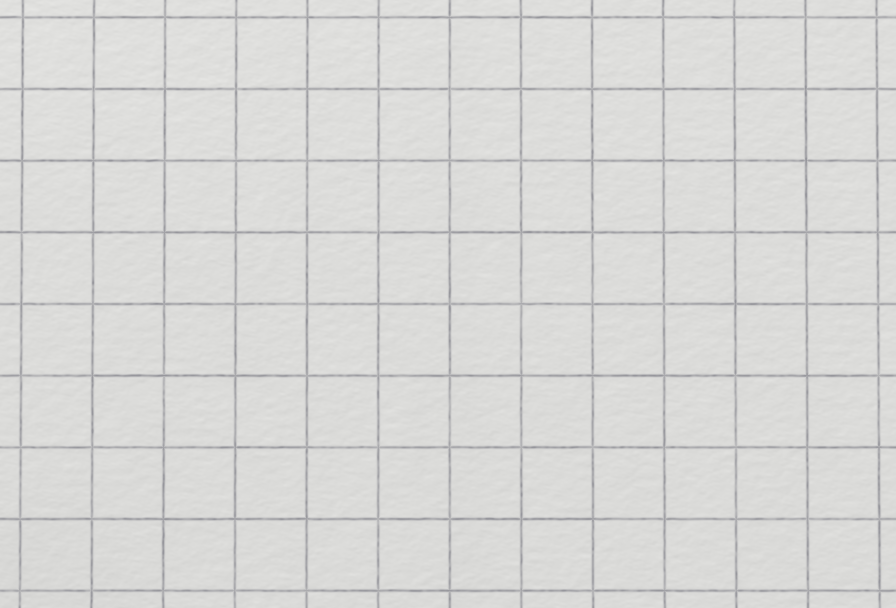
A Shadertoy shader for this pattern:

```glsl
// Squared paper: a fine grey ruling over softly lit, fibrous pale stock.
// The ruling is distance to the nearest grid line, with uneven ink from noise;
// the paper grain is a noise height field shaded from the upper left.

const vec2 CELLS = vec2(12.55, 8.483);     // squares across and down
const vec2 GRID_CENTRE = vec2(0.502, 0.5); // a crossing near the middle
const float KEYSTONE = 0.0037;             // squares widen toward the bottom
const float LINE_SPREAD = 0.018;           // softness of a line, in squares
const vec3 PAPER = vec3(0.861, 0.861, 0.853);
const vec3 INK = vec3(0.59, 0.59, 0.612);

// Integer hash, 0 to 1
float hash(vec2 cell) {
    uvec2 q = uvec2(ivec2(cell)) * uvec2(1597334673u, 3812015801u);
    uint h = (q.x ^ q.y) * 1597334673u;
    h = (h ^ (h >> 15)) * 2246822519u;
    h ^= h >> 13;
    return float(h >> 8) / 16777216.0;
}

float valueNoise(vec2 p) {
    vec2 i = floor(p), f = fract(p);
    f = f * f * (3.0 - 2.0 * f);
    float low = mix(hash(i), hash(i + vec2(1, 0)), f.x);
    float high = mix(hash(i + vec2(0, 1)), hash(i + vec2(1, 1)), f.x);
    return mix(low, high, f.y);
}

// Fibre height: octaves stretched along x
float fibreHeight(vec2 p) {
    float height = 0.0, amplitude = 0.5;
    vec2 q = p * vec2(6.0, 11.0);
    for (int octave = 0; octave < 3; octave++) {
        height += amplitude * valueNoise(q);
        q = mat2(1.8, 0.3, -0.3, 1.8) * q + 17.3;
        amplitude *= 0.6;
    }
    return height;
}

// Slope of the fibres toward the light
float paperRelief(vec2 p) {
    vec2 towardLight = vec2(-0.02, 0.035);
    return fibreHeight(p) - fibreHeight(p + towardLight);
}

// Ink coverage of one family of lines; across and along are in squares
float ruling(float across, float along, float seed, float pixel) {
    float id = floor(across + 0.5);
    float lane = id * 7.0 + seed;
    float wobble = 0.006 * (valueNoise(vec2(along * 9.0, lane)) - 0.5);
    float dist = across - id + wobble;
    float spread = LINE_SPREAD * LINE_SPREAD + 0.16 * pixel * pixel;
    float body = exp(-dist * dist / spread);
    float broad = valueNoise(vec2(along * 0.7, lane + 2.0));
    float fine = valueNoise(vec2(along * 17.0, lane + 4.0));
    return body * (0.5 + 0.2 * broad + 0.36 * fine);
}

// Slow shading of the sheet: bright upper left, dim lower edge, faint fold
float sheetLight(vec2 uv) {
    float light = 1.0 + 0.014 * (uv.y - 0.5);
    light += 0.012 * smoothstep(0.5, 1.0, uv.y) * (1.0 - uv.x);
    light -= 0.012 * (1.0 - smoothstep(0.0, 0.3, length(uv)));
    float fold = smoothstep(0.5, 0.508, uv.x) * (1.0 - smoothstep(0.53, 0.55, uv.x));
    return light - 0.004 * fold;
}

void mainImage(out vec4 fragColor, in vec2 fragCoord) {
    vec2 uv = fragCoord / iResolution.xy;

    // Grid coordinates, with a slight keystone
    vec2 grid = (uv - GRID_CENTRE) * CELLS;
    grid.x /= 1.0 + KEYSTONE * (1.0 - 2.0 * uv.y);
    vec2 pixel = CELLS / iResolution.xy;

    // Paper with grain and mottling
    float relief = paperRelief(grid);
    float mottle = valueNoise(grid * 2.3 + 40.0) - 0.5;
    float light = sheetLight(uv) + 0.065 * relief + 0.006 * mottle;
    vec3 colour = PAPER * light;

    // Ruled lines, broken a little by the grain and at crossings
    float upright = ruling(grid.x, grid.y, 11.0, pixel.x);
    float level = ruling(grid.y, grid.x, 211.0, pixel.y);
    float ink = max(upright, level) - 0.2 * upright * level;
    ink *= clamp(1.0 + 0.6 * relief, 0.0, 1.2);
    colour = mix(colour, INK, clamp(ink, 0.0, 1.0));

    fragColor = vec4(colour, 1.0);
}
```
